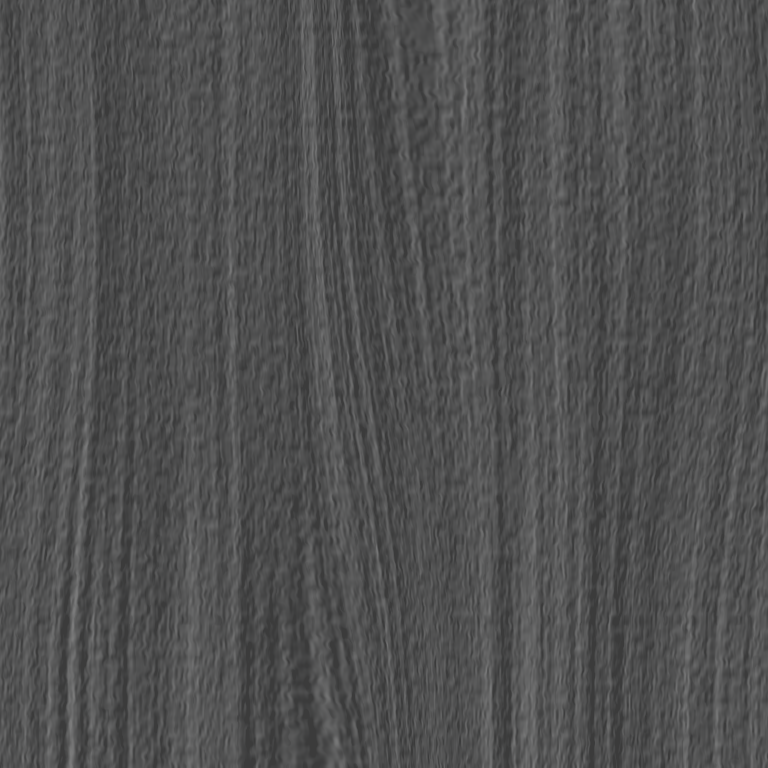
A WebGL 2 fragment shader for this texture:

```glsl
#version 300 es
precision highp float;

uniform vec2 u_resolution;
out vec4 fragColor;

const vec3 BASE_COLOR = vec3(0.307, 0.308, 0.309);
const float BEND = 0.055;           // sideways drift of the growth lines
const float FLAME_LEAN = 0.12;      // slant of the grain in the flame
const float FLAME_CENTER = 0.48;
const float FLAME_WIDTH = 0.09;
const float WOBBLE = 0.0017;        // ragged edges of streaks and fibres
const float BAND_CONTRAST = 0.022;
const float STREAK_CONTRAST = 0.034;
const float LINE_CONTRAST = 0.072;
const float HAIR_CONTRAST = 0.086;
const float HIGHLIGHT = 0.052;
const float FIBRE_CONTRAST = 0.084;
const float PORE_DEPTH = 0.034;
const vec2 FIBRE_FREQ = vec2(300.0, 88.0);

float hash(ivec2 cell) {
    uvec2 q = uvec2(cell) * uvec2(1597334677u, 3812015801u);
    uint n = (q.x ^ q.y) * 1597334677u;
    n = (n ^ (n >> 15)) * 2246822519u;
    n ^= n >> 13;
    return float(n >> 8) / 16777216.0;
}

// Smooth value noise centred on zero, range -0.5 to 0.5.
float noise(vec2 p) {
    ivec2 cell = ivec2(floor(p));
    vec2 f = fract(p);
    f = f * f * f * (f * (f * 6.0 - 15.0) + 10.0);
    float low = mix(hash(cell), hash(cell + ivec2(1, 0)), f.x);
    float high = mix(hash(cell + ivec2(0, 1)), hash(cell + ivec2(1, 1)), f.x);
    return mix(low, high, f.y) - 0.5;
}

// Fades a layer out once its cells shrink below the pixel size.
float resolved(float frequency) {
    return smoothstep(0.6, 1.6, u_resolution.y / frequency);
}

// Across-grain coordinate: constant along each growth line.
float grainCoord(vec2 p) {
    float drift = noise(p * vec2(3.1, 1.2) + 7.0) * BEND;
    drift += noise(p * vec2(6.0, 1.7) + 31.0) * BEND * 0.3;
    float d = (p.x - FLAME_CENTER) / FLAME_WIDTH;
    float flame = exp(-d * d) * FLAME_LEAN * (p.y - 0.5);
    return p.x + drift + flame;
}

// Long bands, streaks and lines from broad to hair thin.
float growthTone(float g, float y) {
    float zone = smoothstep(-0.35, 0.35, noise(vec2(g * 9.0, y * 1.3) + 53.0));
    float fine = mix(0.5, 1.35, zone);
    float tone = noise(vec2(g * 10.0, y * 0.7) + 11.0) * BAND_CONTRAST;
    tone += noise(vec2(g * 42.0, y * 0.8) + 23.0) * STREAK_CONTRAST;
    tone += noise(vec2(g * 92.0, y * 0.9) + 41.0) * LINE_CONTRAST * fine;
    tone += noise(vec2(g * 185.0, y * 1.6) + 67.0) * HAIR_CONTRAST * fine * resolved(185.0);

    // Sparse pale lines
    float pale = noise(vec2(g * 104.0, y * 0.8) + 83.0);
    tone += smoothstep(0.20, 0.42, pale) * HIGHLIGHT;
    return tone;
}

// Short embossed fibres with dark pores between them.
float fibreTone(vec2 grain) {
    vec2 q = grain * FIBRE_FREQ;
    float here = noise(q + 101.0);
    float beside = noise(q + vec2(0.75, -0.4) + 101.0);
    float relief = (here - beside) * FIBRE_CONTRAST + here * FIBRE_CONTRAST * 0.3;
    float pore = smoothstep(0.14, 0.38, noise(q * vec2(0.85, 0.65) + 139.0));
    return (relief - (pore - 0.15) * PORE_DEPTH) * resolved(FIBRE_FREQ.x);
}

void main() {
    vec2 p = gl_FragCoord.xy / u_resolution.y;
    float g = grainCoord(p);
    float ragged = noise(vec2(g * 110.0, p.y * 125.0) + 151.0) * WOBBLE;
    ragged += noise(vec2(g * 50.0, p.y * 60.0) + 173.0) * WOBBLE * 0.6;

    float tone = growthTone(g + ragged * 0.5, p.y);
    tone += fibreTone(vec2(g + ragged * 1.2, p.y));
    fragColor = vec4(clamp(BASE_COLOR + tone, 0.23, 0.48), 1.0);
}
```
